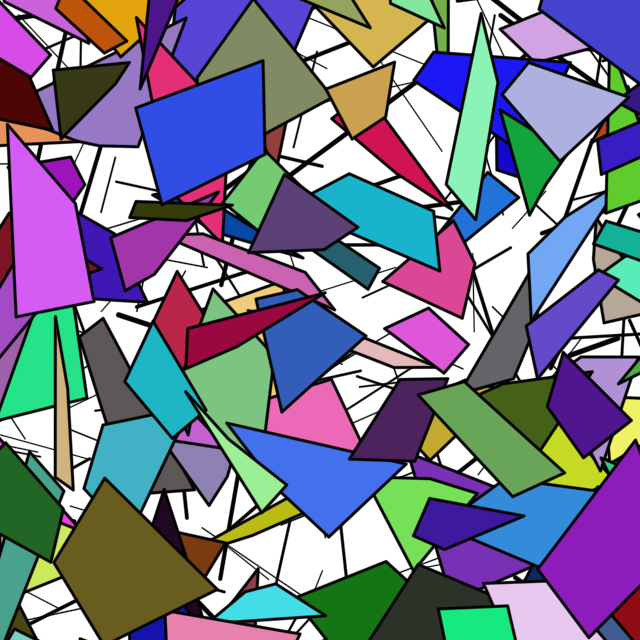
Reproduce this background procedurally as a Shadertoy shader.

```glsl
const int LINE_COUNT = 210;
const int SHARD_COUNT = 122;
const float TAU = 6.2831853;
const float MAX_RADIUS = 0.2;
const float OUTLINE = 0.0023;

// Four random values in 0..1 for one item and channel
vec4 hash4(int item, int channel) {
    uvec4 v = uvec4(item, channel, item + 71, channel + 13) * 1664525u + 1013904223u;
    v.x += v.y * v.w; v.y += v.z * v.x; v.z += v.x * v.y; v.w += v.y * v.z;
    v ^= v >> 16u;
    v.x += v.y * v.w; v.y += v.z * v.x; v.z += v.x * v.y; v.w += v.y * v.z;
    return vec4(v >> 8u) / 16777216.0;
}

mat2 rotation(float angle) {
    float c = cos(angle), s = sin(angle);
    return mat2(c, s, -s, c);
}

// Evenly scattered position that overlaps the canvas borders
vec2 scatter(int item, vec2 jitter) {
    vec2 spread = fract(float(item) * vec2(0.75488, 0.56984) + 0.37);
    return spread * 1.2 - 0.1 + (jitter - 0.5) * 0.09;
}

float segmentDistance(vec2 p, vec2 a, vec2 b) {
    vec2 edge = b - a;
    float along = clamp(dot(p - a, edge) / dot(edge, edge), 0.0, 1.0);
    return length(p - a - edge * along);
}

// Signed distance to a four-cornered polygon, negative inside
float quadDistance(vec2 p, vec2 corners[4]) {
    float nearest = 1e3;
    float side = 1.0;
    for (int i = 0; i < 4; i++) {
        vec2 a = corners[i];
        vec2 b = corners[(i + 1) % 4];
        nearest = min(nearest, segmentDistance(p, a, b));
        if ((a.y > p.y) != (b.y > p.y)) {
            float crossing = a.x + (b.x - a.x) * (p.y - a.y) / (b.y - a.y);
            if (p.x < crossing) side = -side;
        }
    }
    return side * nearest;
}

// Irregular quad around the origin: kites, arrowheads and slivers
float shardDistance(vec2 p, int item) {
    vec4 radii = hash4(item, 1);
    vec4 turns = hash4(item, 2);
    vec4 form = hash4(item, 3);
    mat2 spin = rotation(form.x * TAU);
    float squash = mix(0.14, 1.0, form.y);
    vec2 corners[4];
    for (int i = 0; i < 4; i++) {
        float angle = (float(i) + 0.75 * turns[i]) * TAU / 4.0;
        float radius = mix(0.035, MAX_RADIUS, radii[i]);
        corners[i] = spin * (radius * vec2(cos(angle), squash * sin(angle)));
    }
    return quadDistance(p, corners);
}

float coverage(float d, float blur) {
    return 1.0 - smoothstep(-blur, blur, d);
}

void mainImage(out vec4 fragColor, in vec2 fragCoord) {
    float scale = min(iResolution.x, iResolution.y);
    vec2 p = fragCoord / scale;
    float blur = max(0.8 / scale, 0.0014);
    vec3 ink = vec3(0.01);
    vec3 color = vec3(1.0);

    // Loose black strokes on white
    for (int i = 0; i < LINE_COUNT; i++) {
        vec4 place = hash4(i, 11);
        vec4 form = hash4(i, 12);
        float angle = place.z * TAU;
        vec2 reach = mix(0.03, 0.16, place.w) * vec2(cos(angle), sin(angle));
        vec2 center = scatter(i, place.xy);
        float halfWidth = mix(0.0009, 0.0042, form.x * form.x);
        float d = segmentDistance(p, center - reach, center + reach) - halfWidth;
        color = mix(color, ink, coverage(d, blur));
    }

    // Outlined shards stacked on top
    for (int i = 0; i < SHARD_COUNT; i++) {
        vec2 local = p - scatter(i, hash4(i, 4).xy);
        if (length(local) > MAX_RADIUS + 0.01) continue;
        float d = shardDistance(local, i);
        vec3 fill = mix(vec3(0.02), vec3(0.96), hash4(i, 5).xyz);
        color = mix(color, fill, coverage(d, blur));
        color = mix(color, ink, coverage(abs(d) - OUTLINE, blur));
    }

    fragColor = vec4(color, 1.0);
}
```
